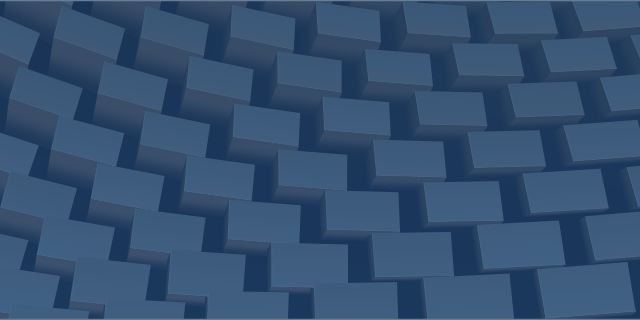
This background is drawn by a Shadertoy shader. Its source:

```glsl
// Staggered field of slate-blue blocks on a gently bent grid, seen from above.
#define TOP_COLOR vec3(0.24, 0.36, 0.49)
#define FRONT_COLOR vec3(0.23, 0.31, 0.42)
#define LEFT_COLOR vec3(0.16, 0.26, 0.38)
#define GAP_COLOR vec3(0.10, 0.21, 0.35)
#define PALE_COLOR vec3(0.40, 0.49, 0.59)
#define VIEW_HEIGHT 384.0
#define JITTER 3.0
#define TONE_VARIATION 0.03
#define BEVEL_WIDTH 1.0
#define BORDER_WIDTH 1.5

float hash(vec2 p) {
    return fract(sin(dot(p, vec2(127.1, 311.7))) * 43758.5453);
}

float cross2(vec2 a, vec2 b) {
    return a.x * b.y - a.y * b.x;
}

// Coordinates of q along the two edges of a parallelogram, 0 to 1 inside.
vec2 edgeCoords(vec2 q, vec2 a, vec2 b) {
    return vec2(cross2(q, b), cross2(a, q)) / cross2(a, b);
}

// Distance to the nearest edge, positive inside.
float insideDistance(vec2 st, vec2 a, vec2 b) {
    vec2 size = abs(cross2(a, b)) / vec2(length(b), length(a));
    vec2 d = min(st, 1.0 - st) * size;
    return min(d.x, d.y);
}

float coverage(float d, float pixel) {
    return clamp(d / pixel + 0.5, 0.0, 1.0);
}

// Bent grid: centre of the block at column u, row v (y runs down).
vec2 blockCenter(float u, float v) {
    float x = 55.0 - 0.27 * v * v * v + (104.0 + 0.045 * v * v * v) * u + 0.45 * v * u * u;
    float y = 42.0 + 70.0 * v - 1.6 * v * v - (4.0 + 4.0 * v - 0.5 * v * v) * u;
    return vec2(x, y);
}

void mainImage(out vec4 fragColor, in vec2 fragCoord) {
    float pixel = VIEW_HEIGHT / iResolution.y;
    vec2 p = vec2(fragCoord.x, iResolution.y - fragCoord.y) * pixel;

    // Shaded gaps, a little brighter towards the upper right
    vec3 sides = GAP_COLOR + 0.02 * smoothstep(300.0, 0.0, p.y) * smoothstep(0.0, 700.0, p.x);
    vec3 tops = TOP_COLOR;
    float topMask = 0.0;

    for (int j = -1; j <= 6; j++) {
        for (int i = -1; i <= 7; i++) {
            float v = float(j);
            float u = float(i) + 0.5 * mod(v + 1.0, 2.0);
            vec2 id = vec2(u, v);
            float tone = hash(id) - 0.5;

            // Edges of the top face and the direction of the side faces
            vec2 across = vec2(76.0 + 0.5 * v * v + 0.08 * v * u * u,
                               30.0 - 3.3 * v - (5.5 - 0.35 * v) * u);
            vec2 down = vec2(-12.0 + 4.0 * u, 38.0 + 0.6 * v * v);
            vec2 depth = vec2(-(6.0 + 2.2 * u) * (1.0 - 0.12 * v),
                              max(48.0 - 5.5 * v - 4.0 * u, 5.0));
            vec2 shift = JITTER * (vec2(hash(id + 3.7), hash(id + 9.2)) - 0.5);
            vec2 q = p - blockCenter(u, v) - shift + 0.5 * (across + down);

            // Left face, only where it turns to the viewer
            if (cross2(down, depth) > 1.0) {
                vec2 st = edgeCoords(q, down, depth);
                vec3 shade = mix(LEFT_COLOR, GAP_COLOR, 0.7 * smoothstep(0.2, 1.0, st.y));
                sides = mix(sides, shade, coverage(insideDistance(st, down, depth), pixel));
            }

            // Front face, fading into the gap
            vec2 fs = edgeCoords(q - down, across, depth);
            vec3 front = mix(FRONT_COLOR, LEFT_COLOR, smoothstep(1.0, 7.0, u) * 0.6);
            front = mix(front, GAP_COLOR, 0.85 * smoothstep(0.25, 1.0, fs.y));
            sides = mix(sides, front, coverage(insideDistance(fs, across, depth), pixel));

            // Top face with a soft sheen and a faint bevel on the near edges
            vec2 ts = edgeCoords(q, across, down);
            float mask = coverage(insideDistance(ts, across, down), pixel);
            vec3 top = TOP_COLOR * (1.0 + TONE_VARIATION * tone + 0.05 * (ts.y - 0.5));
            top += vec3(0.015, -0.008, -0.022) * smoothstep(0.4, 1.0, ts.y) * smoothstep(300.0, 0.0, p.y);
            float nearEdge = min(ts.x * length(across), (1.0 - ts.y) * length(down));
            top = mix(top, PALE_COLOR, 0.2 * (1.0 - smoothstep(0.0, BEVEL_WIDTH + pixel, nearEdge)));
            tops = mix(tops, top, mask);
            topMask = max(topMask, mask);
        }
    }

    vec3 color = mix(sides, tops, topMask);
    color *= 0.97 + 0.06 * smoothstep(0.0, VIEW_HEIGHT, p.y);

    // Pale hairlines along the upper and lower rims
    float rim = min(p.y, VIEW_HEIGHT - p.y);
    color = mix(color, PALE_COLOR, coverage(BORDER_WIDTH - rim, pixel));
    fragColor = vec4(color, 1.0);
}
```
